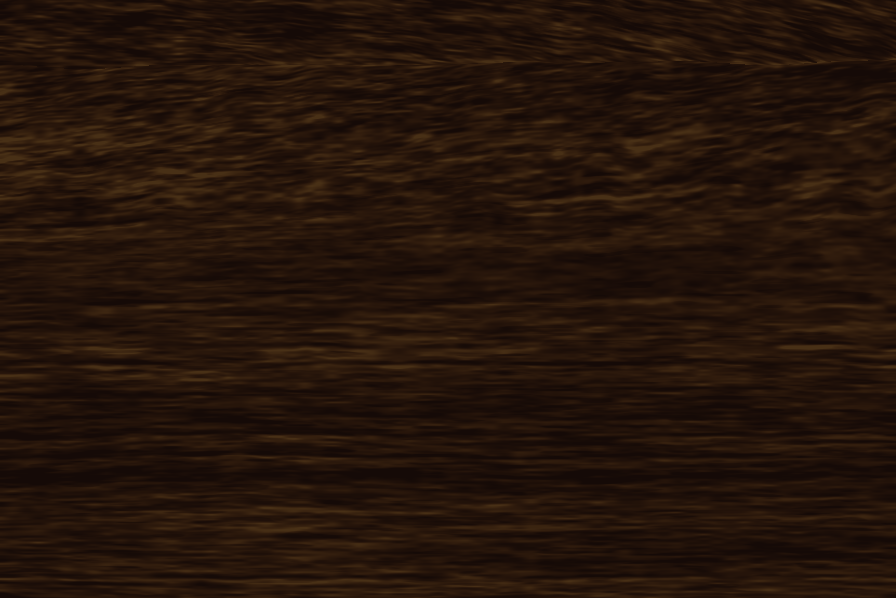
Write a Shadertoy shader that draws this texture.

```glsl
// Dark brown wood board with fine horizontal grain and a feathered seam near the top

float hash(vec2 p) {
    vec3 q = fract(vec3(p.xyx) * 0.1031);
    q += dot(q, q.yzx + 33.33);
    return fract((q.x + q.y) * q.z);
}

// Smooth value noise, centred on zero
float noise(vec2 p) {
    vec2 cell = floor(p), f = fract(p);
    f = f * f * (3.0 - 2.0 * f);
    float low = mix(hash(cell), hash(cell + vec2(1, 0)), f.x);
    float high = mix(hash(cell + vec2(0, 1)), hash(cell + vec2(1, 1)), f.x);
    return mix(low, high, f.y) - 0.5;
}

// Soft bump of the given half width
float bump(float d, float width) {
    return exp(-d * d / (width * width));
}

// Height of the grain line through a point: fans out on both sides of the seam
float grainHeight(vec2 p, float seam) {
    float below = p.y - 0.1 * p.x * smoothstep(0.4, 0.92, p.y);
    float above = p.y + 0.08 * p.x * p.x + 3.0;
    float v = p.y < seam ? below : above;
    float figure = smoothstep(0.4, 0.75, p.y);
    v += 0.010 * noise(vec2(p.x * 2.5, v * 5.0));
    return v + mix(0.003, 0.008, figure) * noise(vec2(p.x * 15.0, v * 24.0));
}

// Broad tone: growth bands, light zone and dark stripes
float bands(vec2 p, float v) {
    float tone = 1.1 * noise(vec2(p.x * 0.7, v * 15.0));
    tone += 1.4 * noise(vec2(p.x * 1.1 + 9.0, v * 46.0));
    tone += 0.8 * noise(p * vec2(2.0, 5.0) + 4.0);
    tone += 0.8 * bump(v - 0.68, 0.11);
    tone -= 0.6 * bump(v - 0.525, 0.02) + 0.5 * bump(v - 0.31, 0.03);
    tone -= 1.5 * bump(v - 0.208, 0.015);
    return tone;
}

// Thin pale rings, each with a dark edge above it
float rings(vec2 p, float v) {
    float rows[7] = float[](0.03, 0.232, 0.268, 0.39, 0.42, 0.488, 0.615);
    float tone = 0.0;
    for (int i = 0; i < 7; i++) {
        float id = float(i);
        float d = v - rows[i] - 0.005 * noise(vec2(p.x * 3.0, id * 7.0));
        float strength = 0.8 + 1.6 * noise(vec2(p.x * 9.0, id * 5.0 + 2.0));
        tone += strength * (1.2 * bump(d, 0.0035) - 1.0 * bump(d - 0.007, 0.003));
        tone += 0.4 * bump(d + 0.012, 0.014);
    }
    return tone;
}

// Fine fibres: long streaks low on the board, short flecks high up
float fibres(vec2 p, float v) {
    float streaks = 2.1 * noise(vec2(p.x * 6.0, v * 125.0));
    streaks += 2.9 * noise(vec2(p.x * 18.0, v * 215.0));
    streaks += 1.7 * noise(vec2(p.x * 45.0, v * 290.0 + 7.0));
    float flecks = 2.5 * noise(vec2(p.x * 17.0, v * 120.0));
    flecks += 3.2 * noise(vec2(p.x * 30.0 + 5.0, v * 230.0));
    flecks += 2.2 * noise(vec2(p.x * 60.0 + 2.0, v * 330.0));
    float pores = smoothstep(0.18, 0.32, noise(vec2(p.x * 14.0 + 3.0, v * 190.0)));
    return mix(streaks, flecks, smoothstep(0.4, 0.75, p.y)) - 0.9 * pores;
}

void mainImage(out vec4 fragColor, in vec2 fragCoord) {
    vec2 p = fragCoord / iResolution.y;
    float seam = 0.887 + 0.006 * p.x + 0.010 * noise(vec2(p.x * 7.0, 1.0));
    float v = grainHeight(p, seam);

    float tone = bands(p, v) + rings(p, v) + fibres(p, v) + 0.2;

    // Golden seam, broken along its length, ending in a dark knot
    float glow = smoothstep(0.1, 0.5, p.x) * (1.6 + 2.4 * noise(vec2(p.x * 24.0, 8.0)));
    tone += glow * bump(p.y - seam, 0.0045);
    tone -= 1.1 * bump(length((p - vec2(1.4, 0.89)) * vec2(0.5, 1.0)), 0.035);

    // Lower half and far corners sink into shade
    tone -= 0.25 * smoothstep(0.5, 0.2, p.y) + 0.2 * smoothstep(0.5, 0.0, p.x) * (1.0 - p.y);

    // Brown ramp from near black to warm tan
    float red = 0.134 * exp(0.25 * clamp(tone, -2.0, 3.0));
    float green = red * (0.5 + 0.9 * (red - 0.1));
    float blue = 0.022 + 0.8 * red * red;
    fragColor = vec4(red, green, blue, 1.0);
}
```
